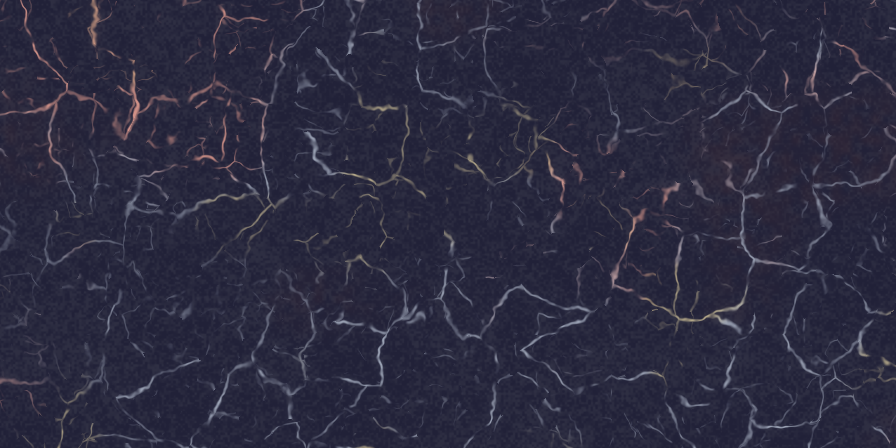
Give the GLSL for this texture, as a Shadertoy shader.

```glsl
// Dark navy surface with a broken web of fine pale and rusty cracks.

const vec3 NAVY_DEEP = vec3(0.130, 0.130, 0.220);
const vec3 NAVY_DUSTY = vec3(0.180, 0.182, 0.260);
const vec3 CRACK_COOL = vec3(0.60, 0.63, 0.70);
const vec3 CRACK_WARM = vec3(0.82, 0.57, 0.53);
const vec3 CRACK_OCHRE = vec3(0.74, 0.66, 0.46);
const vec3 RUST = vec3(0.27, 0.17, 0.20);

float hash(vec2 p) {
    vec3 q = fract(p.xyx * vec3(0.1031, 0.1030, 0.0973));
    q += dot(q, q.yzx + 33.33);
    return fract((q.x + q.y) * q.z);
}

vec2 hash2(vec2 p) {
    return vec2(hash(p), hash(p + vec2(57.3, 113.7)));
}

float noise(vec2 p) {
    vec2 i = floor(p), f = fract(p);
    f = f * f * (3.0 - 2.0 * f);
    float low = mix(hash(i), hash(i + vec2(1, 0)), f.x);
    float high = mix(hash(i + vec2(0, 1)), hash(i + vec2(1, 1)), f.x);
    return mix(low, high, f.y);
}

vec2 warp(vec2 p, float scale, float amount) {
    vec2 q = p * scale;
    return amount * (vec2(noise(q + 11.0), noise(q + 47.0)) - 0.5);
}

// Feature point of a cell, relative to the corner of that cell
vec2 cellPoint(vec2 cell, float seed) {
    return 0.06 + 0.88 * hash2(cell + seed);
}

// Brightness of cell borders; only a share "keep" of the borders is drawn
float cracks(vec2 p, float scale, float width, float keep, float seed) {
    vec2 q = p * scale, home = floor(q), f = q - home;
    vec2 nearCell = vec2(0), nearPoint = vec2(0);
    float best = 1e3;
    for (int y = -1; y <= 1; y++)
    for (int x = -1; x <= 1; x++) {
        vec2 g = vec2(x, y);
        vec2 r = g + cellPoint(home + g, seed) - f;
        float d = dot(r, r);
        if (d < best) { best = d; nearCell = g; nearPoint = r; }
    }
    float soft = max(width, 1.0 / iResolution.y);
    float light = 0.0;
    for (int y = -2; y <= 2; y++)
    for (int x = -2; x <= 2; x++) {
        vec2 g = nearCell + vec2(x, y);
        vec2 r = g + cellPoint(home + g, seed) - f;
        vec2 across = r - nearPoint;
        if (dot(across, across) < 1e-4) continue;
        float d = dot(0.5 * (nearPoint + r), normalize(across)) / scale;
        float pick = hash(2.0 * home + nearCell + g + seed * 3.0);
        float strength = step(pick, keep) * mix(1.0, 0.5, pick / keep);
        float core = 1.0 - smoothstep(0.1 * soft, 1.35 * soft, d);
        float halo = 0.13 * exp(-d / (1.8 * soft));
        light = max(light, strength * (core + halo));
    }
    return light;
}

// Gaps and fading along the cracks
float broken(vec2 p, float scale, float low, float high) {
    float n = 0.6 * noise(p * scale) + 0.4 * noise(p * scale * 2.7 + 31.0);
    return smoothstep(low, high, n);
}

vec3 background(vec2 p) {
    float grain = 0.55 * noise(p * 190.0) + 0.25 * noise(p * 60.0) + 0.2 * noise(p * 5.0);
    vec3 color = mix(NAVY_DEEP, NAVY_DUSTY, smoothstep(0.28, 0.85, grain));
    float stain = smoothstep(0.68, 0.95, noise(p * 3.0 + 71.0));
    return mix(color, RUST, 0.35 * stain * noise(p * 45.0));
}

vec3 crackTint(vec2 p) {
    float warmth = noise(p * 2.2 + 5.0) + 0.5 * (noise(p * 11.0) - 0.5);
    vec3 tint = mix(CRACK_COOL, CRACK_WARM, smoothstep(0.40, 0.75, warmth));
    float ochre = smoothstep(0.62, 0.82, noise(p * 6.0 + 90.0));
    return mix(tint, CRACK_OCHRE, 0.7 * ochre);
}

void mainImage(out vec4 fragColor, in vec2 fragCoord) {
    vec2 p = fragCoord / iResolution.y;

    // Jagged paths: broad bends plus small kinks
    vec2 bent = p + warp(p, 9.0, 0.07) + warp(p, 34.0, 0.018) + warp(p, 90.0, 0.006);

    // Regions where the web is dense or almost worn away
    float region = 0.7 * noise(p * 2.4 + 19.0) + 0.3 * noise(p * 6.0 + 3.0);
    float dense = smoothstep(0.20, 0.48, region);

    float web = cracks(bent, 6.6, 0.0042, 0.68, 7.0);
    web *= broken(p, 24.0, 0.22, 0.58) * mix(0.22, 1.0, dense);

    float twigs = cracks(bent + 3.7, 12.5, 0.0034, 0.36, 29.0);
    twigs *= 0.72 * broken(p + 8.0, 28.0, 0.34, 0.66) * mix(0.4, 1.0, dense);

    float flecks = cracks(bent + 9.1, 24.0, 0.0028, 0.30, 53.0);
    flecks *= 0.38 * broken(p + 4.0, 30.0, 0.42, 0.75);

    float light = max(web, max(twigs, flecks));
    light *= 0.60 + 0.50 * noise(p * 110.0);

    vec3 color = mix(background(p), crackTint(p), clamp(light, 0.0, 1.0));
    fragColor = vec4(color, 1.0);
}
```
